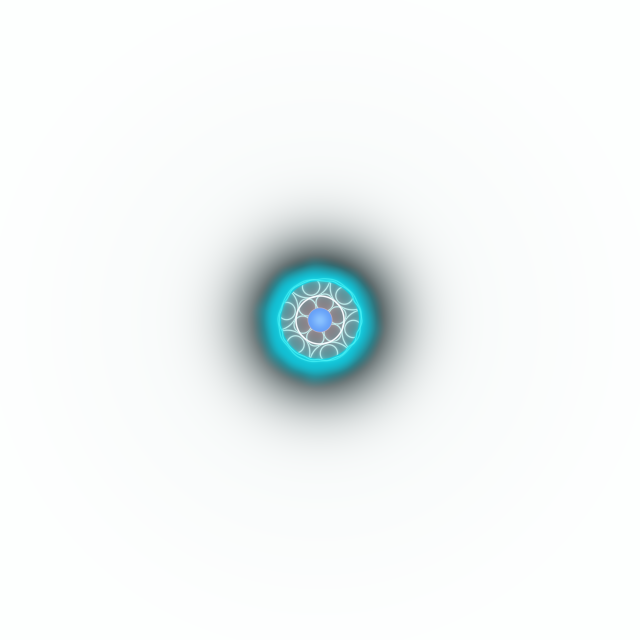
Reproduce this background procedurally as a Shadertoy shader.

```glsl
#define CORE_RADIUS 0.0185
#define RING_RADIUS 0.0375
#define DISC_RADIUS 0.0610
#define RIM_RADIUS 0.0650
#define RIM_WOBBLE 0.0040
#define GLOW_RADIUS 0.1060
#define SHADOW_WIDTH 0.1030
#define SHADOW_GAIN 1.53
#define LINE_WIDTH 0.0009
#define SYMMETRY 6.0
#define PATTERN_ANGLE 0.785

const float TAU = 6.28318;

vec2 hashGradient(vec2 cell) {
    float h = fract(sin(dot(cell, vec2(127.1, 311.7))) * 43758.5);
    return vec2(cos(TAU * h), sin(TAU * h));
}

float gradientNoise(vec2 p) {
    vec2 i = floor(p), f = p - i;
    vec2 u = f * f * f * (f * (f * 6.0 - 15.0) + 10.0);
    vec2 e = vec2(1.0, 0.0);
    float a = dot(hashGradient(i), f);
    float b = dot(hashGradient(i + e.xy), f - e.xy);
    float c = dot(hashGradient(i + e.yx), f - e.yx);
    float d = dot(hashGradient(i + e.xx), f - e.xx);
    return mix(mix(a, b, u.x), mix(c, d, u.x), u.y);
}

float circleLine(vec2 p, vec2 center, float radius) {
    return abs(length(p - center) - radius);
}

float coverage(float d, float pixel) {
    return 1.0 - smoothstep(-0.75 * pixel, 0.75 * pixel, d);
}

// Mirror the plane into one half of a rotational sector
vec2 foldSector(vec2 p) {
    float sector = TAU / SYMMETRY;
    float angle = atan(p.y, p.x) - PATTERN_ANGLE;
    angle = abs(mod(angle + 0.5 * sector, sector) - 0.5 * sector);
    return length(p) * vec2(cos(angle), sin(angle));
}

// Distance to the loops, concave star and inner petals
float traceryDistance(vec2 p) {
    vec2 q = foldSector(p);
    float halfSector = 0.5 * TAU / SYMMETRY;
    vec2 petal = 0.028 * vec2(cos(halfSector), sin(halfSector));
    float loops = circleLine(q, vec2(0.054, 0.0), 0.0135);
    float star = circleLine(q, vec2(0.072, 0.0), 0.0350);
    float petals = circleLine(q, petal, 0.0135);
    return min(min(loops, star), petals);
}

vec3 backdrop(vec2 p) {
    float r = length(p);
    vec3 paper = mix(vec3(0.976, 0.985, 0.984), vec3(0.994, 0.999, 0.997),
                     smoothstep(0.18, 0.58, r));
    float shade = min(SHADOW_GAIN * exp(-r * r / (SHADOW_WIDTH * SHADOW_WIDTH)), 0.74);
    return paper - shade * vec3(0.98, 0.92, 0.91);
}

vec3 addGlow(vec3 color, vec2 p) {
    float r = length(p + vec2(0.003, 0.003));
    r += 0.004 * gradientNoise(p * 28.0);
    float glow = 1.0 - smoothstep(0.068, GLOW_RADIUS, r);
    return mix(color, vec3(0.07, 0.75, 0.83), glow);
}

vec3 addDisc(vec3 color, vec2 p, float pixel) {
    float r = length(p);
    vec3 inside = mix(vec3(0.53, 0.51, 0.53), vec3(0.36, 0.58, 0.61),
                      smoothstep(0.020, DISC_RADIUS, r));
    float d = traceryDistance(p);
    inside += 0.12 * exp(-d / 0.003);
    inside = mix(inside, vec3(0.78, 0.97, 0.96), 0.9 * coverage(d - LINE_WIDTH, pixel));
    float ring = coverage(abs(r - RING_RADIUS) - 1.3 * LINE_WIDTH, pixel);
    inside = mix(inside, vec3(0.98, 0.99, 1.0), ring);
    return mix(color, inside, coverage(r - DISC_RADIUS, pixel));
}

// Two uneven filaments circle the disc
vec3 addRim(vec3 color, vec2 p, float pixel) {
    float r = length(p);
    vec2 dir = p / max(r, 1e-5);
    for (int i = 0; i < 2; i++) {
        float layer = float(i);
        float wobble = gradientNoise(dir * (2.3 + 1.5 * layer) + 9.0 * layer + 3.7);
        float d = abs(r - RIM_RADIUS + 0.002 * layer - RIM_WOBBLE * wobble);
        color = mix(color, vec3(0.12, 0.87, 0.92), 0.65 * exp(-d / 0.0025));
        color = mix(color, vec3(0.35, 0.97, 0.98), 0.65 * coverage(d - LINE_WIDTH, pixel));
    }
    return color;
}

vec3 addCore(vec3 color, vec2 p, float pixel) {
    float r = length(p);
    vec3 fill = mix(vec3(0.54, 0.76, 1.0), vec3(0.40, 0.63, 0.97),
                    smoothstep(0.0, CORE_RADIUS, r));
    color = mix(color, vec3(0.78, 0.68, 0.76), coverage(r - CORE_RADIUS - LINE_WIDTH, pixel));
    return mix(color, fill, coverage(r - CORE_RADIUS, pixel));
}

void mainImage(out vec4 fragColor, in vec2 fragCoord) {
    float pixel = 1.0 / iResolution.y;
    vec2 p = (fragCoord - 0.5 * iResolution.xy) * pixel;
    vec3 color = addGlow(backdrop(p), p);
    color = addDisc(color, p, pixel);
    color = addRim(color, p, pixel);
    color = addCore(color, p, pixel);
    fragColor = vec4(clamp(color, 0.0, 1.0), 1.0);
}
```
